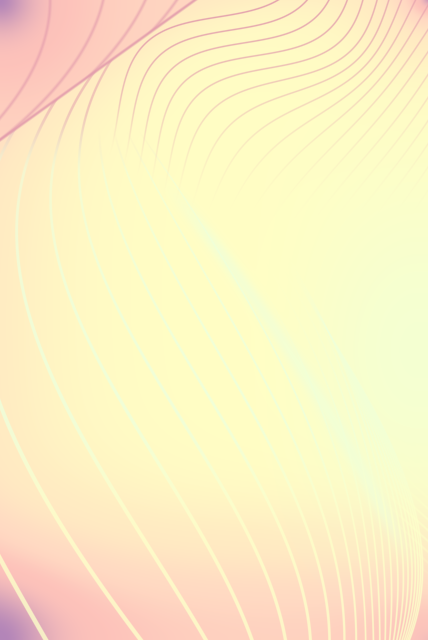
A Shadertoy shader for this background:

```glsl
// Pastel cream backdrop with flowing ribbon lines, a folded corner and peach edges.

// Design grid that spans the canvas; all lengths below are in its units.
const vec2 GRID = vec2(512.0, 768.0);

const vec3 MINT   = vec3(0.95, 1.00, 0.83);
const vec3 CREAM  = vec3(1.00, 0.995, 0.77);
const vec3 APRICOT = vec3(1.00, 0.92, 0.76);
const vec3 PEACH  = vec3(1.00, 0.85, 0.76);
const vec3 ROSE   = vec3(0.99, 0.76, 0.73);
const vec3 PLUM   = vec3(0.70, 0.52, 0.72);
const vec3 LINE_PINK = vec3(0.88, 0.60, 0.67);
const vec3 LINE_PALE = vec3(0.93, 1.00, 0.86);
const vec3 LINE_GLOW = vec3(0.99, 1.00, 0.79);

const int LOWER_COUNT = 22;
const int UPPER_COUNT = 18;
const int CORNER_COUNT = 4;
const float FOLD_HEIGHT = 168.0;
const float FOLD_SLOPE = 0.72;
const vec4 ROWS = vec4(200.0, 400.0, 580.0, 768.0);

// Anti-aliased stroke from a distance, a half width and an edge softness.
float stroke(float d, float halfWidth, float soft) {
    return 1.0 - smoothstep(halfWidth - soft, halfWidth + soft, abs(d));
}

float glow(vec2 p, vec2 center, float radius) {
    return exp(-distance(p, center) / radius);
}

// Warm colour ramp, from cream through peach to plum.
vec3 warmRamp(float heat) {
    vec3 c = mix(CREAM, APRICOT, smoothstep(0.0, 0.32, heat));
    c = mix(c, PEACH, smoothstep(0.28, 0.6, heat));
    c = mix(c, ROSE, smoothstep(0.55, 0.82, heat));
    return mix(c, PLUM, smoothstep(0.8, 1.35, heat));
}

// Cubic interpolation weights of the four rows at height y.
vec4 rowWeights(float y) {
    vec4 d = y - ROWS;
    vec4 r = ROWS;
    return vec4(
        d.y * d.z * d.w / ((r.x - r.y) * (r.x - r.z) * (r.x - r.w)),
        d.x * d.z * d.w / ((r.y - r.x) * (r.y - r.z) * (r.y - r.w)),
        d.x * d.y * d.w / ((r.z - r.x) * (r.z - r.y) * (r.z - r.w)),
        d.x * d.y * d.z / ((r.w - r.x) * (r.w - r.y) * (r.w - r.z)));
}

// Where lower line n crosses each row.
vec4 lowerKnots(float n) {
    float m = min(n, 13.0);
    return vec4(-42.0 + 38.5 * n - 1.1 * n * n,
                -95.0 + 74.0 * m - 2.8 * m * m,
                512.0 - 557.0 / (1.0 + 0.15 * n + 0.04 * n * n),
                512.0 - 457.0 / (1.0 + 0.30 * n + 0.03 * n * n));
}

// Offset of upper line m across the diagonal, at position u along it.
float upperWave(float m, float u) {
    float amplitude = mix(39.0, 4.0, smoothstep(2.0, 10.0, m));
    return 221.0 + 22.0 * m - 0.17 * m * m
         - 0.022 * max(m - 4.0, 0.0) * (u - 170.0)
         - amplitude * cos((u - 85.0) * 3.14159 / 170.0);
}

void mainImage(out vec4 fragColor, in vec2 fragCoord) {
    vec2 p = fragCoord / iResolution.xy * GRID;
    p.y = GRID.y - p.y;                       // y runs downward from the top
    float soft = 0.8 * GRID.y / iResolution.y;
    float fold = (p.y - FOLD_HEIGHT + FOLD_SLOPE * p.x) / length(vec2(1.0, FOLD_SLOPE));
    float below = smoothstep(-soft, soft, fold);

    // Background warmth, kept to the edges and corners
    float rise = (GRID.y - p.y) / 130.0;
    float heat = 0.27 * exp(-p.x / 110.0) + 0.62 * exp(-rise * rise)
               + 0.5 * glow(p, vec2(0.0, GRID.y), 75.0)
               + 0.3 * glow(p, GRID, 55.0)
               + 0.7 * glow(p, vec2(GRID.x, 0.0), 28.0)
               + 0.3 * glow(p, vec2(GRID.x, 0.0), 90.0)
               + 0.12 * exp(-p.y / 30.0) + 0.2 * exp(-max(fold, 0.0) / 40.0);
    float cornerHeat = 0.6 + 0.75 * glow(p, vec2(0.0), 60.0);
    vec3 color = warmRamp(mix(cornerHeat, heat, below));
    float midBand = (p.y - 420.0) / 190.0;
    color = mix(color, MINT, 0.85 * smoothstep(290.0, 500.0, p.x) * exp(-midBand * midBand));

    // Soft seam where the lower lines gather
    float seamX = 200.0 + 0.8 * (p.y - 220.0) - 0.00036 * (p.y - 220.0) * (p.y - 220.0);
    float seam = exp(-pow((p.x - seamX) / 11.0, 2.0));
    color = mix(color, LINE_PALE, 0.6 * seam * smoothstep(200.0, 300.0, p.y) * smoothstep(690.0, 600.0, p.y));

    // Lower lines: pink near the fold, pale in the middle, glowing at the base
    vec4 weights = rowWeights(p.y), nextWeights = rowWeights(p.y + 1.0);
    vec3 lowerColor = mix(LINE_PINK, LINE_PALE, smoothstep(120.0, 210.0, p.y));
    lowerColor = mix(lowerColor, LINE_GLOW, smoothstep(480.0, 650.0, p.y));
    float lowerFade = mix(0.5, 0.8, smoothstep(150.0, 400.0, p.y));
    for (int i = 0; i < LOWER_COUNT; i++) {
        float n = float(i);
        vec4 knots = lowerKnots(n);
        float x = dot(weights, knots);
        float d = (p.x - x) / length(vec2(1.0, dot(nextWeights, knots) - x));
        float start = n < 4.5 ? 1.0 : smoothstep(150.0, 220.0, p.y);
        start *= n < 8.5 ? 1.0 : smoothstep(300.0, 620.0, p.y);
        float halfWidth = mix(2.7, 1.0, min(n / 9.0, 1.0)) * mix(0.7, 1.0, smoothstep(200.0, 650.0, p.y));
        color = mix(color, lowerColor, stroke(d, halfWidth, soft) * lowerFade * start * below);
    }

    // Fine slanted threads at the lower right
    float thread = abs(fract((p.y - 0.9 * p.x) / 13.0) - 0.5) * 9.7;
    float threadMask = smoothstep(0.0, 30.0, p.x - seamX) * exp(-pow((p.y - 630.0) / 55.0, 2.0));
    color = mix(color, LINE_GLOW, 0.6 * stroke(thread, 1.2, soft) * threadMask);

    // Upper waves, laid out along the rising diagonal
    vec2 q = vec2(p.x - p.y, p.x + p.y) * 0.70711;
    float upperFade = smoothstep(270.0, 0.0, p.y) * smoothstep(-45.0, 25.0, q.x) * below;
    for (int i = 0; i < UPPER_COUNT; i++) {
        float m = float(i) - 1.0;
        float w = upperWave(m, q.x);
        float d = (q.y - w) / length(vec2(1.0, upperWave(m, q.x + 1.0) - w));
        float strength = upperFade * mix(0.85, 0.4, min(m / 12.0, 1.0));
        color = mix(color, LINE_PINK, stroke(d, 0.9, soft) * strength);
    }

    // Folded corner: curved creases and its edge
    for (int i = 0; i < CORNER_COUNT; i++) {
        float k = float(i);
        float slope = 0.23 * k + 0.006 * p.y;
        float x = 60.0 + 70.0 * k - 6.5 * k * k - 0.23 * k * p.y - 0.003 * p.y * p.y;
        float d = (p.x - x) / length(vec2(1.0, slope));
        color = mix(color, LINE_PINK, 0.6 * stroke(d, 1.5, soft + 1.0) * (1.0 - below));
    }
    color = mix(color, LINE_PINK, 0.85 * stroke(fold, 1.5, soft + 0.5));

    fragColor = vec4(color, 1.0);
}
```
